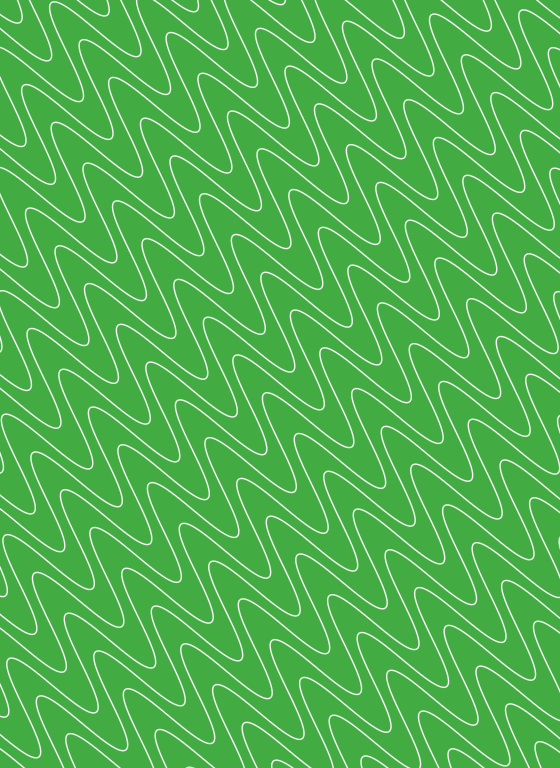
This pattern is drawn by a Shadertoy shader. Its source:

```glsl
const float TAU = 6.2831853;
const float PERIOD = 0.095;
const float SPACING = 0.0639;
const float AMPLITUDE = 0.0642;

// Cosine with slightly rounded lobes: x is the height, y the slope
vec2 wave(float s) {
    float k = TAU / PERIOD;
    float a = k * s;
    return AMPLITUDE * vec2(cos(a) - 0.028 * cos(3.0 * a),
                            k * (0.084 * sin(3.0 * a) - sin(a)));
}

// Distance to the nearest of a stack of waves
float waveDistance(vec2 p) {
    // Pick the row whose wave is closest at this abscissa
    float row = round((p.y - wave(p.x).x) / SPACING);

    // Rows creep closer, then jump back every three or four
    float drift = 0.0017 - 0.0049 * fract(0.3 * row + 0.65);
    p.y -= SPACING * row + drift;

    // Slide along the curve towards the closest point
    float s = p.x;
    for (int i = 0; i < 4; i++) {
        vec2 w = wave(s);
        s += (p.x - s + (p.y - w.x) * w.y) / (1.0 + w.y * w.y);
    }
    return length(p - vec2(s, wave(s).x));
}

void mainImage(out vec4 fragColor, in vec2 fragCoord) {
    // Canvas height is one unit, origin at the centre
    vec2 uv = (fragCoord - 0.5 * iResolution.xy) / iResolution.y;

    // Axes along and across the tilted waves
    float tilt = radians(38.0);
    vec2 along = vec2(cos(tilt), sin(tilt));
    vec2 across = vec2(along.y, -along.x);
    vec2 p = vec2(dot(uv, along) - 0.0236, dot(uv, across) + 0.0013);

    // Thin white line with a soft edge
    float softness = 1.1 / iResolution.y;
    float line = clamp(0.5 + (0.00088 - waveDistance(p)) / softness, 0.0, 1.0);

    vec3 green = vec3(0.26, 0.67, 0.26);
    fragColor = vec4(mix(green, vec3(1.0), line), 1.0);
}
```
